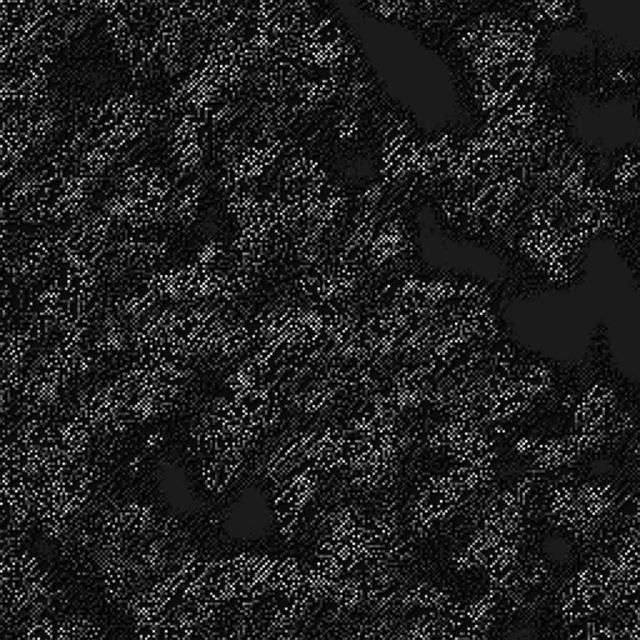
A WebGL 1 fragment shader for this texture:

```glsl
precision highp float;
uniform vec2 u_resolution;

const float CELLS = 256.0;         // grid cells across the canvas
const float PATCH_SCALE = 0.11;    // pattern patches per cell
const float FLIP_RATE = 0.13;      // share of cells breaking their pattern
const float FILL = 0.38;           // share of raised lines and grains
const float CHECKER_KEEP = 0.78;   // share of checker cells that stay raised
const float REGION_SCALE = 6.5;    // large calm and busy areas
const float BLOB_SCALE = 15.0;     // smaller clusters inside them
const float RIM_WIDTH = 4.0;       // cells between the samples of a cluster rim
const float FLAT_TONE = 0.105;
const float BUSY_TONE = 0.052;
const float SHADOW_TONE = 0.005;
const float HIGHLIGHT = 0.98;
const float HIGHLIGHT_POWER = 1.45;
const float DIM_STRENGTH = 0.17;

float hash(vec2 p) {
  vec3 q = fract(vec3(p.xyx) * vec3(0.1031, 0.1030, 0.0973));
  q += dot(q, q.yzx + 33.33);
  return fract((q.x + q.y) * q.z);
}

float noise(vec2 p) {
  vec2 i = floor(p);
  vec2 f = fract(p);
  f = f * f * (3.0 - 2.0 * f);
  float low = mix(hash(i), hash(i + vec2(1.0, 0.0)), f.x);
  float high = mix(hash(i + vec2(0.0, 1.0)), hash(i + 1.0), f.x);
  return mix(low, high, f.y);
}

// Raised cells: patches of checker, diagonal, row, column and loose grain
float height(vec2 cell) {
  float kind = noise(cell * PATCH_SCALE + 71.0);
  float seed = hash(floor(cell * PATCH_SCALE) + 40.0) * 300.0;
  float raised;
  if (kind < 0.34) {
    raised = step(hash(vec2(cell.x - cell.y + 400.0, seed)), FILL);
  } else if (kind < 0.52) {
    raised = mod(cell.x + cell.y, 2.0) * step(hash(cell + 307.0), CHECKER_KEEP);
  } else if (kind < 0.61) {
    raised = step(hash(vec2(cell.y + 20.0, seed)), FILL);
  } else if (kind < 0.70) {
    raised = step(hash(vec2(cell.x + 20.0, seed)), FILL);
  } else {
    raised = step(hash(cell + 500.0), FILL);
  }
  float flipped = step(hash(cell + 131.0), FLIP_RATE);
  raised = abs(raised - flipped);
  return raised * mix(0.55, 1.0, hash(cell + 17.0));
}

float clusters(vec2 cell) {
  vec2 uv = cell / CELLS;
  return 0.6 * noise(uv * BLOB_SCALE + 53.0)
       + 0.4 * noise(uv * BLOB_SCALE * 2.2 + 83.0);
}

// x: presence of any relief, y: strength of its highlights
vec2 activity(vec2 cell) {
  vec2 uv = cell / CELLS;
  vec2 slanted = vec2(uv.x + 0.5 * uv.y, uv.y + 0.3 * uv.x);
  float region = 0.6 * noise(slanted * REGION_SCALE + 9.0)
               + 0.4 * noise(uv * REGION_SCALE * 2.3 + 31.0);
  region += 0.18 * (0.5 - uv.x) + 0.06 * (0.5 - uv.y);
  float blob = clusters(cell);
  float ragged = 0.06 * (hash(cell + 211.0) - 0.5);
  float presence = smoothstep(0.23, 0.30, region + 0.25 * (blob - 0.5) + ragged);
  float lively = smoothstep(0.37, 0.42, region + 0.5 * (blob - 0.5) + ragged);
  // Cluster rims facing the light are brighter than their lee sides
  float slope = blob - clusters(cell + vec2(-RIM_WIDTH, RIM_WIDTH));
  float rim = smoothstep(-0.16, 0.12, slope + ragged);
  return vec2(presence, mix(DIM_STRENGTH, mix(0.32, 1.0, rim), lively));
}

// Emboss lit from the upper left
float shade(vec2 cell) {
  float relief = height(cell)
    - 0.5 * (height(cell - vec2(1.0, 0.0)) + height(cell + vec2(0.0, 1.0)));
  vec2 act = activity(cell);
  float tone = mix(FLAT_TONE, BUSY_TONE, act.x);
  float shadow = clamp(-relief * 3.0, 0.0, 1.0) * act.x;
  tone = mix(tone, SHADOW_TONE, shadow);
  return tone + HIGHLIGHT * act.x * act.y * pow(max(relief, 0.0), HIGHLIGHT_POWER);
}

void main() {
  vec2 uv = gl_FragCoord.xy / min(u_resolution.x, u_resolution.y);
  vec2 p = uv * CELLS - 0.5;
  vec2 cell = floor(p);
  // Soft blend between neighbouring cells
  vec2 f = smoothstep(0.08, 0.92, fract(p));
  float low = mix(shade(cell), shade(cell + vec2(1.0, 0.0)), f.x);
  float high = mix(shade(cell + vec2(0.0, 1.0)), shade(cell + 1.0), f.x);
  gl_FragColor = vec4(vec3(mix(low, high, f.y)), 1.0);
}
```
